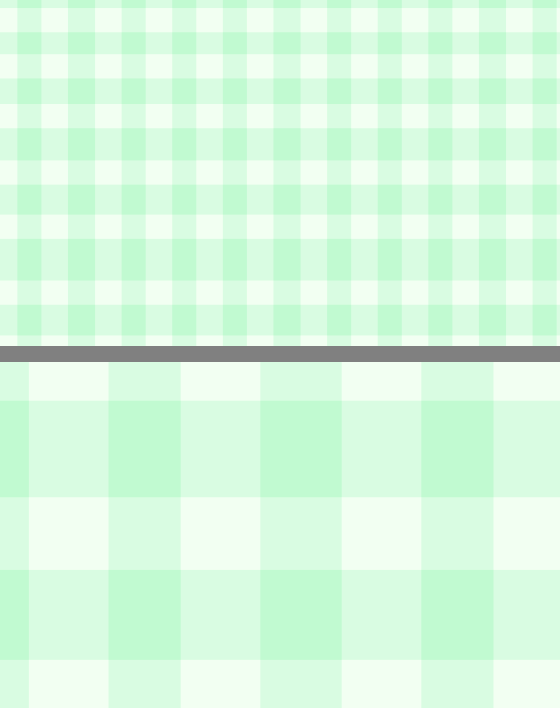
Top, the full canvas; bottom, a detail of the centre.
Reproduce this pattern procedurally as a WebGL 2 fragment shader.

```glsl
#version 300 es
precision highp float;
// Pale mint gingham: regular upright stripes crossed by bands of uneven height.

#define CLOTH vec2(768.0, 473.0)  // canvas size in cloth units
#define STRIPE 33.0               // width of a narrow upright stripe
#define EXTRA 4.2                 // added width of every fourth stripe
#define STRIPE_GAP 36.4           // pale space between stripes
#define FIRST_WIDE 93.2           // left edge of the first wide stripe
#define BAND_GAP 33.1             // pale space between bands
#define TOP_EDGE -22.0            // upper edge of the first, cropped band
#define PALE vec3(0.95, 1.0, 0.95)
#define MINT vec3(0.755, 0.98, 0.82)

uniform vec2 u_resolution;
out vec4 fragColor;

// Smooth coverage of the interval from start to start + width.
float interval(float x, float start, float width, float pixel) {
  float enter = clamp((x - start) / pixel + 0.5, 0.0, 1.0);
  float leave = clamp((x - start - width) / pixel + 0.5, 0.0, 1.0);
  return enter - leave;
}

// Groups of four upright stripes, the first one wider.
float stripes(float x, float pixel) {
  float pitch = STRIPE + STRIPE_GAP;
  float margin = 0.5 * STRIPE_GAP;
  float local = mod(x - FIRST_WIDE + margin, 4.0 * pitch + EXTRA) - margin;
  float cover = interval(local, 0.0, STRIPE + EXTRA, pixel);
  for (int i = 1; i < 4; i++) {
    cover += interval(local, float(i) * pitch + EXTRA, STRIPE, pixel);
  }
  return cover;
}

// Level bands of varied height with even gaps, laid from the top down.
float bands(float y, float pixel) {
  float heights[7] = float[7](33.0, 30.0, 35.0, 44.0, 41.0, 57.0, 42.0);
  float top = TOP_EDGE;
  float cover = 0.0;
  for (int i = 0; i < 7; i++) {
    cover += interval(y, top, heights[i], pixel);
    top += heights[i] + BAND_GAP;
  }
  return cover;
}

void main() {
  vec2 uv = gl_FragCoord.xy / u_resolution;
  vec2 cloth = vec2(uv.x, 1.0 - uv.y) * CLOTH;
  vec2 pixel = CLOTH / u_resolution;

  // Each direction supplies half of the dye.
  float dye = 0.5 * (stripes(cloth.x, pixel.x) + bands(cloth.y, pixel.y));
  fragColor = vec4(mix(PALE, MINT, dye), 1.0);
}
```
